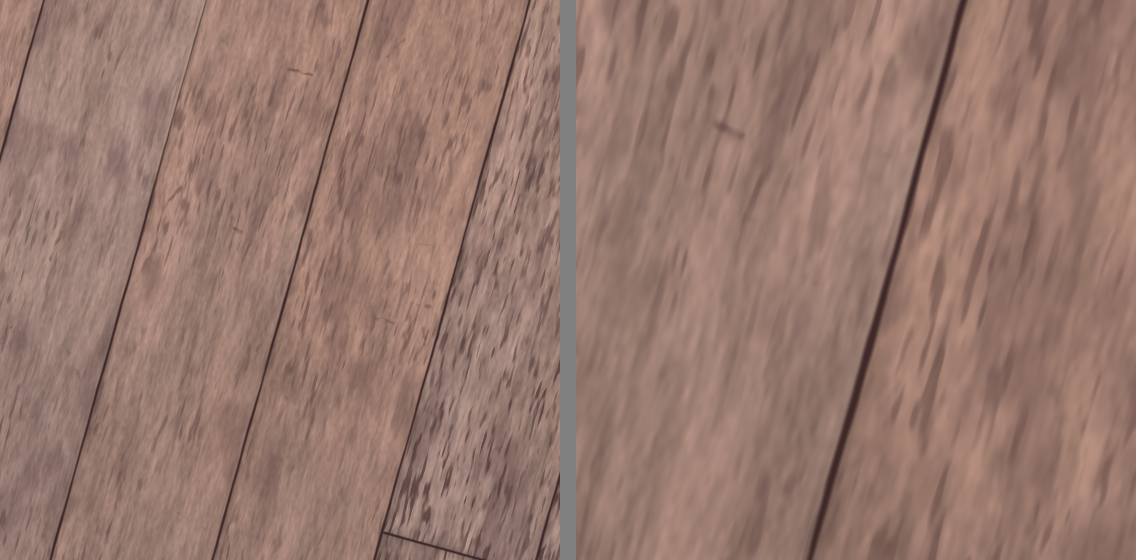
Left, the full canvas; right, a detail of the centre.
A Shadertoy shader for this texture:

```glsl
const float TILT = 0.2702;           // lean of the boards, radians
const float BOARD_WIDTH = 0.2787;
const float FIRST_SEAM = 0.0877;
const float BOARD_LENGTH = 3.0;
const float JOINT_START = 0.23;      // end joint of board row JOINT_ROW
const float JOINT_ROW = 2.0;
const float JOINT_STEP = 0.45;
const float SEAM_THIN = 0.0010;      // half widths
const float SEAM_THICK = 0.0027;
const float SEAM_BLUR = 0.0016;
const int SCRATCHES = 24;
const vec3 COOL_WOOD = vec3(0.612, 0.508, 0.473);
const vec3 WARM_WOOD = vec3(0.640, 0.502, 0.446);
const vec3 STAIN = vec3(0.38, 0.28, 0.28);
const vec3 PORE = vec3(0.31, 0.22, 0.215);
const vec3 GAP = vec3(0.22, 0.135, 0.14);
const vec3 WORN_EDGE = vec3(0.70, 0.60, 0.54);

float hash(vec2 p) {
    vec3 q = fract(vec3(p.xyx) * 0.1031);
    q += dot(q, q.yzx + 33.33);
    return fract((q.x + q.y) * q.z);
}

float noise(vec2 p) {
    vec2 i = floor(p), f = fract(p);
    f = f * f * (3.0 - 2.0 * f);
    return mix(mix(hash(i), hash(i + vec2(1, 0)), f.x),
               mix(hash(i + vec2(0, 1)), hash(i + vec2(1, 1)), f.x), f.y);
}

float fbm(vec2 p) {
    float sum = 0.0, amp = 0.53;
    for (int i = 0; i < 4; i++) {
        sum += amp * noise(p);
        p = p * 2.03 + 17.7;
        amp *= 0.5;
    }
    return sum;
}

float segmentDistance(vec2 p, vec2 a, vec2 b) {
    vec2 ab = b - a;
    return length(p - a - ab * clamp(dot(p - a, ab) / dot(ab, ab), 0.0, 1.0));
}

// Short crooked marks scattered over the floor
float scratches(vec2 p) {
    float mark = 0.0;
    vec2 bent = p + 0.016 * (vec2(fbm(p * 38.0), fbm(p * 38.0 + 50.0)) - 0.5);
    for (int i = 0; i < SCRATCHES; i++) {
        float k = float(i) + 1.0;
        vec2 centre = vec2(hash(vec2(k, 3.1)), hash(vec2(k, 8.7)));
        float angle = 6.2832 * hash(vec2(k, 15.3));
        vec2 reach = vec2(cos(angle), sin(angle)) * mix(0.006, 0.034, hash(vec2(k, 21.9)));
        float d = segmentDistance(bent, centre - reach, centre + reach);
        mark = max(mark, (1.0 - smoothstep(0.0, 0.005, d)) * hash(vec2(k, 31.7)));
    }
    return mark * smoothstep(0.25, 0.7, noise(p * 110.0));
}

vec3 wood(vec2 p, vec2 boardPos, float row, float seed) {
    vec2 g = boardPos + vec2(seed * 3.7, seed * 1.9);
    g.x += 0.014 * (fbm(g * vec2(9.0, 6.0)) - 0.5);
    float rough = smoothstep(1.0, 2.0, row);

    // Board colour, warmer toward the top
    float warmth = 0.5 + 0.5 * cos((row - 0.7) * 1.7) + 0.35 * (p.y - 0.5);
    warmth += 0.9 * (fbm(g * vec2(8.0, 3.0) + 9.0) - 0.5);
    vec3 color = mix(COOL_WOOD, WARM_WOOD, clamp(warmth, 0.0, 1.0));

    // Broad bands, streaks, fine fibres and grit
    float band = fbm(g * vec2(16.0, 4.0)) - 0.5;
    float streak = fbm(g * vec2(85.0, 15.0)) - 0.5;
    float fibre = noise(g * vec2(240.0, 38.0)) - 0.5;
    float grit = noise(g * vec2(330.0, 130.0) + 7.0) - 0.5;
    color *= 1.0 + 0.25 * band + mix(0.24, 0.34, rough) * streak
           + mix(0.13, 0.20, rough) * fibre + 0.09 * grit;

    // Stains with ragged edges, then open pores in thin dashes
    float stain = smoothstep(0.53, 0.78, fbm(g * vec2(26.0, 9.0) + 31.0) + 0.10 * streak);
    color = mix(color, STAIN, 0.34 * stain);
    float patches = smoothstep(0.35, 0.65, fbm(g * vec2(12.0, 6.0) + 73.0));
    float dashes = 0.65 * noise(g * vec2(190.0, 26.0) + 5.0)
                 + 0.35 * noise(g * vec2(310.0, 60.0) + 11.0);
    float pores = smoothstep(0.52, 0.82, dashes);
    color = mix(color, PORE, pores * mix(0.42 * patches, 0.45 + 0.30 * patches, rough));
    return color * mix(0.96, 1.04, p.y);
}

void mainImage(out vec4 fragColor, in vec2 fragCoord) {
    float pixel = 1.0 / iResolution.y;
    vec2 p = fragCoord * pixel;
    float s = sin(TILT), c = cos(TILT);
    vec2 q = vec2(dot(p, vec2(c, -s)) - FIRST_SEAM, dot(p, vec2(s, c)));

    // Board row, nearest seam and end joint
    float wobble = 0.004 * (fbm(vec2(q.y * 11.0, 2.0)) - 0.5);
    float cell = (q.x + wobble) / BOARD_WIDTH;
    float row = floor(cell), seam = round(cell);
    float side = (cell - seam) * BOARD_WIDTH;
    float run = q.y - JOINT_START - (row - JOINT_ROW) * JOINT_STEP;
    float joint = abs(run - round(run / BOARD_LENGTH) * BOARD_LENGTH);
    float seed = row * 5.3 + floor(run / BOARD_LENGTH) * 2.7 + 40.0;

    vec3 color = wood(p, q, row, seed);
    color = mix(color, PORE, 0.55 * scratches(p));

    // Soft shade, pale worn edge, then the dark gap
    float worn = (1.0 - step(0.5, abs(seam))) * smoothstep(0.62, 0.85, q.y);
    float width = mix(SEAM_THIN, SEAM_THICK, fbm(vec2(q.y * 14.0, seam * 7.0 + 20.0)));
    width *= 1.0 - 0.45 * worn;
    float gapDistance = min(abs(side) - width, joint - SEAM_THICK * 0.7);
    color *= 1.0 - 0.16 * exp(-max(gapDistance, 0.0) * 220.0);
    float rim = 1.0 - smoothstep(0.0, 0.0025 + pixel, abs(side + width + 0.002));
    color = mix(color, WORN_EDGE, rim * mix(0.18, 0.7, worn));
    float blur = max(SEAM_BLUR, pixel);
    float gap = 1.0 - smoothstep(-blur, blur, gapDistance);
    color = mix(color, GAP, gap * (0.92 - 0.35 * worn));

    fragColor = vec4(color, 1.0);
}
```
